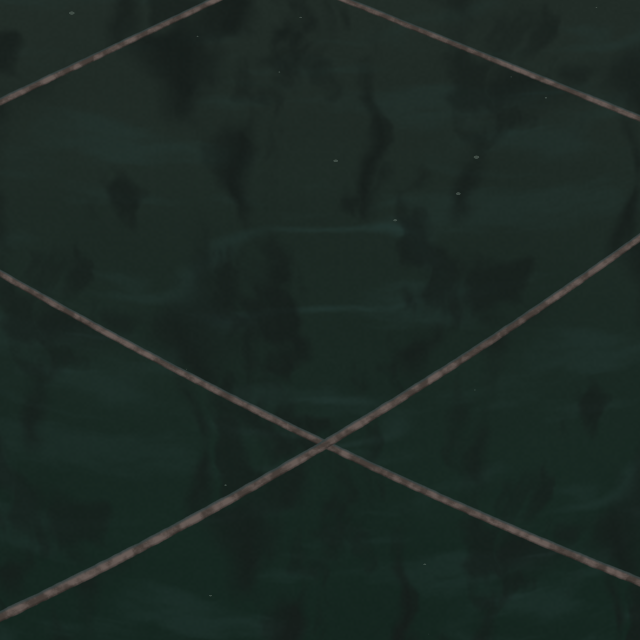
Give the GLSL for this texture, as a WebGL 2 fragment shader.

```glsl
#version 300 es
precision highp float;
// Dark green marbled floor tiles seen at an angle, with thin brown grout lines.

uniform vec2 u_resolution;
out vec4 outColor;

const vec3 TILE_NEAR = vec3(0.084, 0.150, 0.124);
const vec3 TILE_FAR = vec3(0.132, 0.172, 0.152);
const vec3 VEIN_DARK = vec3(0.085, 0.112, 0.102);
const vec3 WISP_TEAL = vec3(0.145, 0.222, 0.208);
const vec3 GROUT_DARK = vec3(0.265, 0.235, 0.215);
const vec3 GROUT_LIGHT = vec3(0.400, 0.355, 0.335);
const vec3 GROUT_RIM = vec3(0.195, 0.245, 0.245);
const vec3 SPECK = vec3(0.34, 0.39, 0.36);

// Canvas steps from one tile to the next along each lattice axis
const vec2 STEP_RIGHT = vec2(0.70, 0.45);
const vec2 STEP_LEFT = vec2(-0.75, 0.42);

float hash(vec2 p) {
  return fract(sin(dot(p, vec2(127.1, 311.7))) * 43758.5453);
}

float noise(vec2 p) {
  vec2 i = floor(p), f = fract(p);
  f = f * f * (3.0 - 2.0 * f);
  float low = mix(hash(i), hash(i + vec2(1, 0)), f.x);
  float high = mix(hash(i + vec2(0, 1)), hash(i + vec2(1, 1)), f.x);
  return mix(low, high, f.y);
}

float fbm(vec2 p) {
  float sum = 0.0, amp = 0.5;
  for (int i = 0; i < 4; i++) {
    sum += amp * noise(p);
    p = p * 2.03 + vec2(17.3, 9.1);
    amp *= 0.5;
  }
  return sum / 0.9375;
}

float ridge(float n, float width) {
  return 1.0 - smoothstep(0.0, width, abs(n - 0.5));
}

// Quadratic c.x + c.y * x + c.z * x^2, for gently bowed lines
float bow(vec3 c, float x) {
  return c.x + x * (c.y + x * c.z);
}

// Upright smoky veins, broken into ragged patches
float darkVeins(vec2 p) {
  vec2 q = p + 0.07 * (vec2(fbm(p * 9.0), fbm(p * 9.0 + 31.0)) - 0.5);
  float line = ridge(noise(q * vec2(7.0, 2.2) + 4.0), 0.17);
  float patches = smoothstep(0.42, 0.68, fbm(q * vec2(10.0, 6.0) + 12.0));
  float blots = smoothstep(0.58, 0.76, fbm(q * vec2(13.0, 7.0) + 53.0));
  return max(line * patches, 0.8 * blots);
}

// Thin, nearly level ripples with a soft haze around them
float paleWisps(vec2 p) {
  vec2 q = p + vec2(0.0, 0.035 * fbm(p * vec2(8.0, 12.0)));
  float thread = ridge(noise(q * vec2(2.6, 13.0) + 23.0), 0.075);
  float mask = smoothstep(0.42, 0.68, fbm(q * vec2(5.0, 11.0) + 40.0));
  float haze = smoothstep(0.50, 0.78, fbm(q * vec2(6.0, 20.0) + 71.0));
  return 0.65 * thread * mask + 0.55 * haze;
}

// Sparse dust, one possible fleck per grid cell
float dust(vec2 p, float cells, float soft) {
  vec2 id = floor(p * cells);
  vec2 center = 0.2 + 0.6 * vec2(hash(id + 3.0), hash(id + 8.0));
  vec2 d = (fract(p * cells) - center) / cells;
  float size = 0.0025 * hash(id + 5.0);
  float spot = 1.0 - smoothstep(size, size + soft, length(d * vec2(0.7, 1.2)));
  return spot * step(0.955, hash(id + 19.0));
}

vec3 marble(vec2 p, vec2 local, vec2 id) {
  vec3 color = mix(TILE_NEAR, TILE_FAR, smoothstep(0.0, 1.0, p.y));
  color *= 0.98 + 0.04 * hash(id) + 0.10 * (fbm(p * vec2(5.0, 8.0)) - 0.5);
  float fade = 0.75 + 0.5 * noise(p * 4.0 + id);
  color = mix(color, WISP_TEAL, 0.62 * fade * paleWisps(local));
  color = mix(color, VEIN_DARK, min(0.8 * fade * darkVeins(local), 0.9));
  return color + 0.008 * (noise(p * 240.0) - 0.5);
}

// Blends a worn grout line over color; dist is signed, positive above the line
vec3 grout(vec3 color, vec2 p, float dist, float halfWidth, float soft) {
  float wear = fbm(p * 65.0);
  float w = halfWidth * (0.85 + 0.3 * wear);
  float edge = 1.0 - smoothstep(w - soft, w + soft, abs(dist));
  vec3 body = mix(GROUT_DARK, GROUT_LIGHT, smoothstep(0.25, 0.75, wear));
  body = mix(body, GROUT_RIM, 0.85 * smoothstep(0.2, 0.9, dist / w));
  body *= 1.0 - 0.3 * smoothstep(0.4, 1.0, -dist / w);
  return mix(color, body, edge);
}

void main() {
  vec2 p = gl_FragCoord.xy / u_resolution;
  float soft = max(0.0013, 0.7 / u_resolution.y);

  // Bowed lattice: lines lie where either coordinate is a whole number
  vec2 gap = vec2(bow(vec3(0.644, 0.168, -0.088), p.x),
                  bow(vec3(0.8045, 0.0065, -0.126), p.x));
  vec2 base = vec2(bow(vec3(0.573, -0.570, 0.088), p.x),
                   bow(vec3(0.0365, 0.4665, 0.126), p.x));
  vec2 lattice = (p.y - base) / gap;
  vec2 id = floor(lattice), cell = fract(lattice);
  vec2 dist = (lattice - round(lattice)) * gap * vec2(0.90, 0.88);

  vec2 local = cell.x * STEP_RIGHT + cell.y * STEP_LEFT;
  vec3 color = marble(p, local, id);
  color = mix(color, SPECK, 0.6 * dust(p, 22.0, soft));
  color = grout(color, p, dist.x, mix(0.0068, 0.0044, p.y), soft);
  color = grout(color, p, dist.y, mix(0.0082, 0.0050, p.y), soft);
  outColor = vec4(color, 1.0);
}
```
